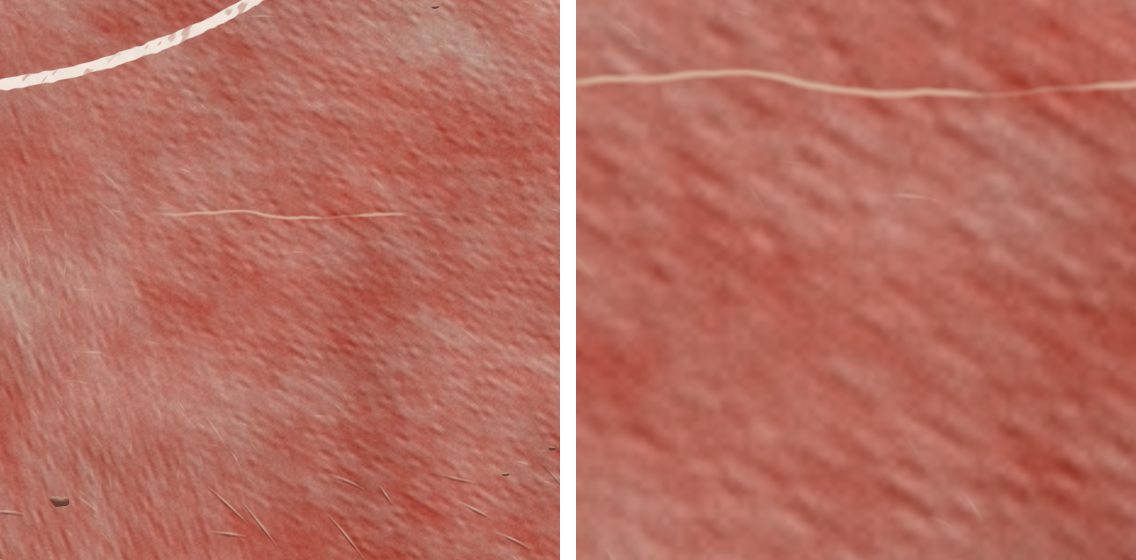
Left: the whole. Right: its middle third, enlarged.
Reproduce this texture procedurally as a WebGL 2 fragment shader.

```glsl
#version 300 es
precision highp float;
// Weathered red court paint seen at an angle, crossed by a curved white line.
// Layered noise sets wear and directional grain; cellular strokes add scratches,
// scuffs with shadows, a broken pale crack and a few pebbles.

#define PAINT_DEEP vec3(0.685, 0.315, 0.265)
#define PAINT_WORN vec3(0.725, 0.555, 0.505)
#define DUST vec3(0.84, 0.70, 0.61)
#define LINE_WHITE vec3(0.96, 0.91, 0.87)
#define LINE_CENTER vec2(-0.146, 2.04)
#define LINE_RADIUS 1.2
#define LINE_HALF_WIDTH 0.0105
#define WEAR_CONTRAST 1.1
#define GRAIN_ANGLE -0.55
#define STEEP_ANGLE -1.2
#define SCRATCH_WIDTH 0.0017
#define RELIEF 0.10

uniform vec2 u_resolution;
out vec4 fragColor;

vec2 hash2(vec2 p) {
    vec2 k = vec2(dot(p, vec2(127.1, 311.7)), dot(p, vec2(269.5, 183.3)));
    return fract(sin(k) * 43758.5);
}

float noise(vec2 p) {
    vec2 i = floor(p), f = fract(p);
    f = f * f * (3.0 - 2.0 * f);
    float low = mix(hash2(i).x, hash2(i + vec2(1, 0)).x, f.x);
    float high = mix(hash2(i + vec2(0, 1)).x, hash2(i + vec2(1, 1)).x, f.x);
    return mix(low, high, f.y);
}

float fbm(vec2 p) {
    float sum = 0.0, weight = 0.53;
    for (int i = 0; i < 4; i++) {
        sum += weight * noise(p);
        p = mat2(1.6, 1.2, -1.2, 1.6) * p + 7.3;
        weight *= 0.5;
    }
    return sum;
}

// Coordinates whose x axis runs along the given direction
vec2 along(vec2 p, float angle) {
    vec2 dir = vec2(cos(angle), sin(angle));
    return vec2(dot(p, dir), dot(p, vec2(-dir.y, dir.x)));
}

// One random, slightly bent and tapered stroke per cell
float scratches(vec2 p, float angle, float scale, float density) {
    vec2 q = along(p, angle) * scale;
    float pixel = 1.0 / u_resolution.y, mask = 0.0;
    for (int j = -1; j <= 1; j++)
    for (int i = -1; i <= 1; i++) {
        vec2 cell = floor(q) + vec2(i, j);
        vec2 shape = hash2(cell + 17.3), pick = hash2(cell + 5.1);
        vec2 d = along(q - cell - hash2(cell), (shape.x - 0.5) * 1.1);
        float halfLength = mix(0.15, 0.48, shape.y);
        d.y += (pick.y - 0.3) * 0.6 * d.x * d.x;
        float dist = length(vec2(max(abs(d.x) - halfLength, 0.0), d.y)) / scale;
        float taper = 1.0 - 0.7 * smoothstep(0.0, halfLength, abs(d.x));
        float stroke = 1.0 - smoothstep(0.0, SCRATCH_WIDTH * taper + pixel, dist);
        mask = max(mask, stroke * taper * step(pick.x, density));
    }
    return mask;
}

float fineGrain(vec2 p, float steep) {
    float slanted = noise(along(p, GRAIN_ANGLE) * vec2(48.0, 105.0));
    float upright = noise(along(p, STEEP_ANGLE) * vec2(40.0, 115.0));
    return mix(slanted, upright, steep);
}

void main() {
    vec2 uv = gl_FragCoord.xy / u_resolution;
    float pixel = 1.0 / u_resolution.y;
    float lineDist = length(uv - LINE_CENTER) - LINE_RADIUS;
    float steep = smoothstep(0.75, 0.2, uv.x + 0.5 * uv.y);

    // Wear: broad patches, directional streaks and fine grain
    float patches = fbm(uv * vec2(3.2, 4.2) + 11.0);
    float streaks = mix(fbm(along(uv, GRAIN_ANGLE) * vec2(9.0, 25.0)),
                        fbm(along(uv, STEEP_ANGLE) * vec2(7.0, 26.0)), steep);
    float grain = fineGrain(uv, steep);
    float wear = 0.5 + WEAR_CONTRAST * ((patches - 0.5) + 0.8 * (streaks - 0.5));
    wear += 0.3 * (grain - 0.5);
    wear += 0.16 * exp(-7.0 * dot(uv - vec2(0.1, 0.62), uv - vec2(0.1, 0.62)));
    wear -= 0.2 * smoothstep(0.35, 0.0, length((uv - vec2(0.95, 0.1)) * vec2(0.7, 1.5)));
    wear -= 0.13 * exp(-pow((uv.y - 0.46 - 0.1 * (uv.x - 0.5)) * 14.0, 2.0));
    wear -= 0.22 * smoothstep(0.0, -0.02, lineDist);
    vec3 color = mix(PAINT_DEEP, PAINT_WORN, clamp(wear, -0.1, 1.1));

    // Rough relief and slow changes of light
    color += RELIEF * (grain - fineGrain(uv + vec2(0.003, 0.005), steep));
    color += 0.10 * (fbm(uv * 6.0 + 31.0) - 0.5) + 0.05 * (noise(uv * 230.0) - 0.5);

    // Pale scratches, gathered where the paint is worn
    float worn = smoothstep(0.3, 0.75, wear);
    float angle = steep > 0.5 ? STEEP_ANGLE : GRAIN_ANGLE;
    float scratch = 0.55 * scratches(uv, angle, 27.0, 0.45);
    scratch = max(scratch, 0.75 * scratches(uv + 3.7, GRAIN_ANGLE, 13.0, 0.3));
    color = mix(color, DUST, scratch * worn * (0.35 + 0.65 * noise(uv * 60.0)));

    // Broken horizontal crack
    float crackY = 0.617 + 0.016 * (fbm(vec2(uv.x * 14.0, 2.0)) - 0.5) + 0.004 * sin(uv.x * 19.0);
    float crack = 1.0 - smoothstep(0.0, 0.0035 + pixel, abs(uv.y - crackY));
    crack *= smoothstep(0.25, 0.32, uv.x) * smoothstep(0.84, 0.76, uv.x);
    color = mix(color, DUST, 0.85 * crack * smoothstep(0.3, 0.65, noise(uv * vec2(24.0, 60.0))));

    // Curved scuffs along the bottom with a shadow beneath each
    float scuffBand = smoothstep(0.18, 0.13, uv.y);
    float shadow = scratches(uv + vec2(0.0, 0.0045), -0.42, 9.0, 0.6);
    color *= 1.0 - 0.24 * shadow * scuffBand;
    color = mix(color, DUST, 0.7 * scuffBand * scratches(uv, -0.42, 9.0, 0.6));

    // Chipped white line
    float ragged = lineDist + 0.004 * (noise(uv * 75.0) - 0.5);
    float line = 1.0 - smoothstep(-pixel, pixel, abs(ragged) - LINE_HALF_WIDTH);
    float chips = smoothstep(0.72, 0.9, noise(along(uv, 0.9) * vec2(50.0, 140.0)));
    color = mix(color, LINE_WHITE - 0.04 * grain, line * (1.0 - 0.45 * chips));

    // Scattered pebbles: dark underside, lit top
    for (int i = 0; i < 4; i++) {
        vec2 d = uv - hash2(vec2(float(i) + 2.0, 8.4));
        float size = i == 0 ? 0.014 : 0.005;
        d += 0.5 * size * (vec2(noise(uv * 110.0), noise(uv * 110.0 + 40.0)) - 0.5);
        float body = 1.0 - smoothstep(size - pixel, size + pixel, length(d * vec2(0.8, 1.4)));
        float lit = smoothstep(-0.2, 0.5, d.y / size);
        color = mix(color, mix(vec3(0.33, 0.2, 0.16), vec3(0.74, 0.58, 0.49), lit), 0.8 * body);
    }
    fragColor = vec4(clamp(color, 0.0, 1.0), 1.0);
}
```
